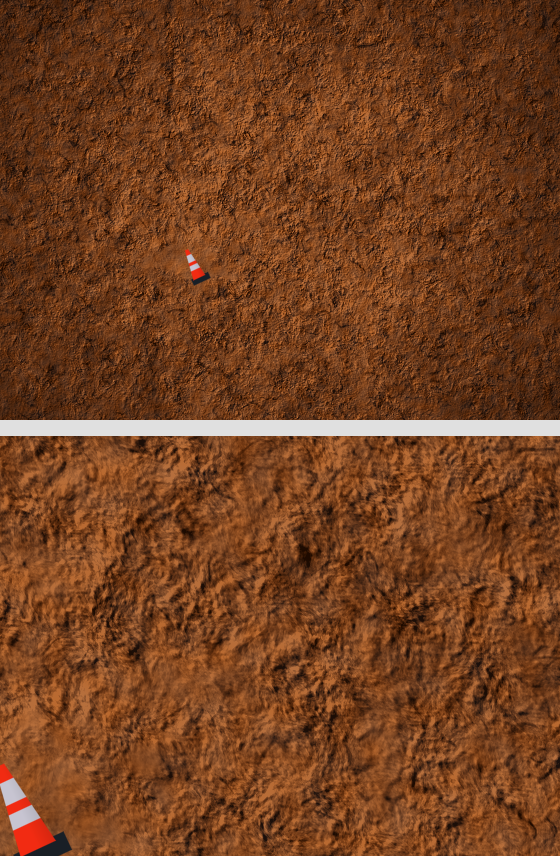
Top: the whole. Bottom: its middle third, enlarged.
Give the GLSL for this texture, as a Shadertoy shader.

```glsl
// Rough brown soil seen from above, with a small traffic cone lying on it.
// Layered gradient noise forms clods and grains; side light shades the relief.
// Thin broken creases, a fissure, a smooth patch and dim corners add variety.

const vec3 SHADOW = vec3(0.11, 0.050, 0.020);
const vec3 SOIL = vec3(0.40, 0.210, 0.093);
const vec3 SUNLIT = vec3(0.72, 0.425, 0.215);
const vec3 DUST_TINT = vec3(-0.018, 0.026, 0.062);
const vec3 CONE_RED = vec3(0.95, 0.17, 0.07);
const vec3 CONE_WHITE = vec3(0.78, 0.77, 0.82);
const vec3 CONE_FOOT = vec3(0.10, 0.12, 0.15);

const vec2 LIGHT_DIR = vec2(-0.80, 0.60);
const float LIGHT_STEP = 0.0034;
const float RELIEF = 0.60;        // contrast of the side light
const float CREASE_DEPTH = 0.17;
const float BASE_TONE = 0.450;
const float CLOD_SCALE = 13.0;    // coarsest clods per canvas height
const float GRAIN_GAIN = 0.76;    // strength of each finer layer
const int OCTAVES = 6;
const vec2 PATCH_CENTER = vec2(0.445, 0.375);
const vec2 PATCH_SIZE = vec2(0.140, 0.075);
const vec2 CONE_BASE = vec2(0.479, 0.330);
const vec2 CONE_TIP = vec2(0.444, 0.405);

// Unit gradient with an evenly spread direction for each cell
vec2 hashGradient(vec2 cell) {
    uvec2 k = uvec2(ivec2(cell)) * uvec2(73857u, 19351u);
    uint h = (k.x ^ (k.y << 7u)) + k.y;
    h = (h ^ (h >> 15u)) * 739391u;
    h = (h ^ (h >> 13u)) * 668265u;
    h ^= h >> 16u;
    float angle = 6.28319 * float(h & 65535u) / 65536.0;
    return vec2(cos(angle), sin(angle));
}

float gradientNoise(vec2 p) {
    vec2 i = floor(p), f = p - i;
    vec2 u = f * f * f * (f * (f * 6.0 - 15.0) + 10.0);
    vec2 e = vec2(1.0, 0.0);
    float a = dot(hashGradient(i), f);
    float b = dot(hashGradient(i + e), f - e);
    float c = dot(hashGradient(i + e.yx), f - e.yx);
    float d = dot(hashGradient(i + e.xx), f - e.xx);
    return mix(mix(a, b, u.x), mix(c, d, u.x), u.y);
}

// Billowed clods with sharp creases between them, down to loose grains
float soilHeight(vec2 p) {
    vec2 q = p * CLOD_SCALE * vec2(1.10, 0.94) + 17.0;
    float height = 0.0, amplitude = 1.0;
    for (int i = 0; i < OCTAVES; i++) {
        float n = gradientNoise(q);
        height += amplitude * (0.65 * n + 0.9 * abs(n));
        q = mat2(0.80, 0.60, -0.60, 0.80) * q * 2.02 + 31.7;
        amplitude *= GRAIN_GAIN;
    }
    return height;
}

// Short thin lines where noise crosses zero, kept only in scattered spots
float creases(vec2 p, float scale) {
    float line = abs(gradientNoise(p * scale + 7.0));
    float kept = smoothstep(0.02, 0.30, gradientNoise(p * scale * 0.8 + 90.0));
    return kept * (1.0 - smoothstep(0.02, 0.13, line));
}

// Wandering, broken crack running down the left side
float fissure(vec2 p) {
    float path = 0.355 + 0.055 * p.y + 0.05 * gradientNoise(vec2(p.y * 4.0, 3.5))
               + 0.02 * gradientNoise(vec2(p.y * 19.0, 8.5));
    float width = 0.006 + 0.020 * max(gradientNoise(p * 14.0 + 5.0), 0.0);
    float broken = smoothstep(-0.15, 0.25, gradientNoise(vec2(p.y * 7.0, 21.5)));
    return broken * exp(-pow((p.x - path) / width, 2.0));
}

float smoothPatch(vec2 p) {
    float d = length((p - PATCH_CENTER) / PATCH_SIZE);
    d += 0.9 * gradientNoise(p * 22.0) + 0.5 * gradientNoise(p * 55.0);
    return 1.0 - smoothstep(0.45, 1.0, d);
}

vec3 ground(vec2 p, vec2 center) {
    vec2 w = p + 0.008 * vec2(gradientNoise(p * 24.0), gradientNoise(p * 24.0 + 40.0));
    float bare = smoothPatch(p);
    float slope = soilHeight(w) - soilHeight(w + LIGHT_DIR * LIGHT_STEP);
    float rough = 1.0 + 0.9 * gradientNoise(p * 18.0 + 70.0);
    float tone = BASE_TONE + 0.08 * gradientNoise(p * 5.0 + 9.0)
               + 0.08 * gradientNoise(p * 12.0 + 33.0)
               + 0.10 * gradientNoise(p * 26.0 + 60.0);
    tone += RELIEF * slope * rough * (1.0 - 0.65 * bare) + 0.05 * bare;
    tone -= CREASE_DEPTH * (creases(w, 27.0) + creases(w, 58.0)) * (1.0 - bare);
    tone -= 0.20 * fissure(p);

    // Corners fall into shade
    tone *= mix(1.12, 0.60, smoothstep(0.15, 0.95, length(p - center)));

    vec3 color = mix(SHADOW, SOIL, clamp((tone - 0.09) / 0.31, 0.0, 1.0));
    color = mix(color, SUNLIT, clamp((tone - 0.40) / 0.32, 0.0, 1.0));
    return color + DUST_TINT * gradientNoise(p * 48.0 + 120.0);
}

float boxDistance(vec2 p, vec2 halfSize) {
    vec2 d = abs(p) - halfSize;
    return length(max(d, 0.0)) + min(max(d.x, d.y), 0.0);
}

vec3 addCone(vec3 color, vec2 p, float blur) {
    vec2 axis = CONE_TIP - CONE_BASE;
    float size = length(axis);
    vec2 up = axis / size;
    vec2 q = vec2(dot(p - CONE_BASE, vec2(up.y, -up.x)), dot(p - CONE_BASE, up));
    float v = q.y / size, b = blur / size;

    float foot = boxDistance(q - vec2(0.002, 0.006), vec2(0.022, 0.008));
    float body = max(abs(q.x) - mix(0.017, 0.004, v), abs(q.y - 0.56 * size) - 0.44 * size);
    float stripes = smoothstep(-b, b, 0.075 - abs(v - 0.455))
                  + smoothstep(-b, b, 0.110 - abs(v - 0.730));

    color = mix(color, CONE_FOOT, 1.0 - smoothstep(-blur, blur, foot));
    vec3 paint = mix(CONE_RED, CONE_WHITE, stripes) * (1.0 - 8.0 * max(q.x, 0.0));
    return mix(color, paint, 1.0 - smoothstep(-blur, blur, body));
}

void mainImage(out vec4 fragColor, in vec2 fragCoord) {
    vec2 p = fragCoord / iResolution.y;
    vec2 center = 0.5 * iResolution.xy / iResolution.y;
    vec3 color = addCone(ground(p, center), p, 0.8 / iResolution.y);
    fragColor = vec4(clamp(color, 0.0, 1.0), 1.0);
}
```
